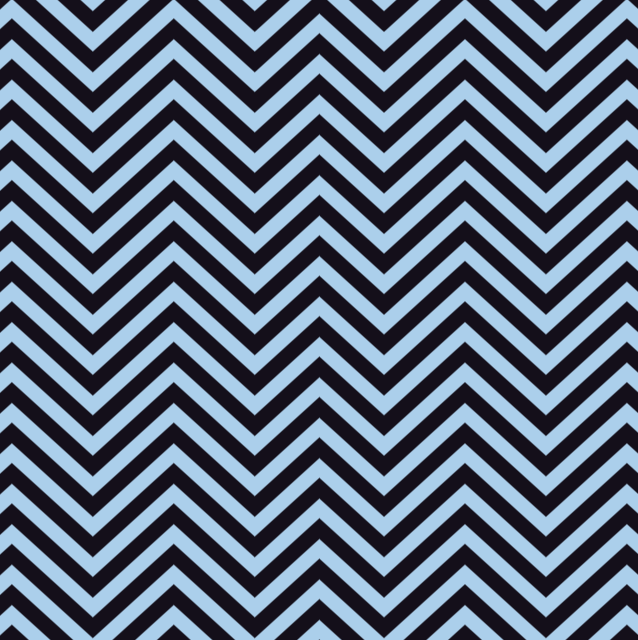
This pattern is drawn by a Shadertoy shader. Its source:

```glsl
// Horizontal chevron stripes, pale blue on near-black, mirrored about the centre.
// A folded triangle wave sets the zigzag height; a repeated band distance along y
// draws the stripes. The central peak is cut short by the mirror fold.

const vec3 DARK = vec3(0.080, 0.060, 0.100);
const vec3 LIGHT = vec3(0.672, 0.812, 0.922);

// Lengths are fractions of the canvas height.
const float AXIS_SHIFT = 0.0006;    // mirror axis, right of the canvas centre
const float FIRST_VALLEY = 0.1010;  // from mirror axis to nearest valley
const float HALF_WAVE = 0.1265;     // from a valley to the next full peak
const float SLOPE = 0.909;          // rise over run of each arm
const float PERIOD = 0.06315;       // vertical spacing of the stripes
const float LIGHT_SHARE = 0.487;    // part of a period that is light
const float VALLEY_TIP = 0.0353;    // height of the lowest full light valley tip
const float SOFTNESS = 0.0015;      // half width of the edge blend

// Height of the zigzag above its valleys.
float zigzag(float x) {
    float fromAxis = abs(x);
    float phase = mod(fromAxis - FIRST_VALLEY + HALF_WAVE, 2.0 * HALF_WAVE);
    return SLOPE * abs(phase - HALF_WAVE);
}

// Signed distance to the nearest light stripe, negative inside.
float stripeDistance(vec2 p) {
    float cycles = (p.y - zigzag(p.x) - VALLEY_TIP) / PERIOD;
    float fromMiddle = abs(fract(cycles - 0.5 * LIGHT_SHARE + 0.5) - 0.5);
    float vertical = (fromMiddle - 0.5 * LIGHT_SHARE) * PERIOD;
    return vertical / sqrt(1.0 + SLOPE * SLOPE);
}

void mainImage(out vec4 fragColor, in vec2 fragCoord) {
    vec2 p = fragCoord / iResolution.y;
    p.x -= 0.5 * iResolution.x / iResolution.y + AXIS_SHIFT;

    // Keep the blend at least about one pixel wide on small canvases.
    float blend = max(SOFTNESS, 0.75 / iResolution.y);
    float light = 1.0 - smoothstep(-blend, blend, stripeDistance(p));

    fragColor = vec4(mix(DARK, LIGHT, light), 1.0);
}
```
